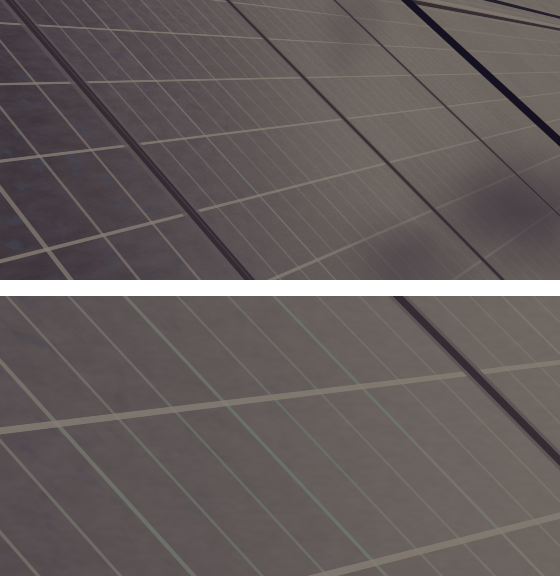
Top, the full canvas; bottom, a detail of the centre.
A Shadertoy shader for this pattern:

```glsl
// Rows of weathered solar panels in steep perspective, with soft shadows and haze.

const vec2 ROW_VANISH = vec2(2.721, 0.758);    // where the cell rows converge
const vec2 SEAM_VANISH = vec2(-5.339, 7.25);   // where the panel seams converge
const float CELLS = 4.0;                       // cells across one panel
const float NEAR_STRETCH = 0.66;               // widens the nearest panel
const float BUS_OFFSET = 0.17;                 // busbar distance from cell centre
const float BUS_HALF = 0.009;
const float GAP_HALF = 0.013;
const float ROW_HALF = 0.018;
const float SEAM_HALF = 0.011;
const float FRAME_EDGE = 0.021;
const float RAIL_POS = 3.17;
const float RAIL_HALF = 0.11;
const vec3 CELL_DARK = vec3(0.255, 0.222, 0.250);
const vec3 CELL_MID = vec3(0.350, 0.319, 0.326);
const vec3 CELL_HAZE = vec3(0.437, 0.405, 0.382);
const vec3 SHADOW = vec3(0.245, 0.210, 0.250);
const vec3 FLECK = vec3(0.265, 0.275, 0.340);
const vec3 METAL = vec3(0.525, 0.495, 0.455);
const vec3 METAL_GREEN = vec3(0.420, 0.475, 0.435);
const vec3 SEAM = vec3(0.185, 0.150, 0.185);
const vec3 RAIL = vec3(0.085, 0.065, 0.130);

float hash(vec2 p) {
    vec3 q = fract(p.xyx * vec3(0.1031, 0.1030, 0.0973));
    q += dot(q, q.yzx + 33.33);
    return fract((q.x + q.y) * q.z);
}

vec2 gradient(vec2 cell) {
    float angle = 6.2832 * hash(cell);
    return vec2(cos(angle), sin(angle));
}

float noise(vec2 p) {
    vec2 i = floor(p), f = fract(p);
    vec2 w = f * f * f * (f * (f * 6.0 - 15.0) + 10.0);
    vec2 e = vec2(1.0, 0.0);
    float low = mix(dot(gradient(i), f), dot(gradient(i + e), f - e), w.x);
    float high = mix(dot(gradient(i + e.yx), f - e.yx), dot(gradient(i + 1.0), f - 1.0), w.x);
    return mix(low, high, w.y);
}

float fbm(vec2 p) {
    float sum = 0.0, amp = 0.6;
    for (int i = 0; i < 4; i++) {
        sum += amp * noise(p);
        p = mat2(1.6, 1.2, -1.2, 1.6) * p + 7.3;
        amp *= 0.55;
    }
    return sum;
}

// Antialiased line; lines thinner than a pixel fade instead of breaking up
float stripe(float dist, float halfWidth, float px) {
    float h = max(halfWidth, 0.5 * px);
    return (1.0 - smoothstep(h - 0.5 * px, h + 0.5 * px, abs(dist))) * halfWidth / h;
}

float gridDist(float x) { return abs(fract(x + 0.5) - 0.5); }

float softSpot(vec2 p, vec2 centre, vec2 radius) {
    vec2 d = (p - centre) / radius;
    return exp(-dot(d, d));
}

// x counts panels, y counts rows of cells
vec2 panelCoord(vec2 p) {
    float across = (p.x - SEAM_VANISH.x) / (SEAM_VANISH.y - p.y);
    float slope = (p.y - ROW_VANISH.y) / (ROW_VANISH.x - p.x);
    float u = (across - 0.860) / (0.632 - 0.516 * across);
    float v = (0.0586 - slope) / (0.0779 - 0.1037 * slope);
    return vec2(u < 0.0 ? u * NEAR_STRETCH : u, v);
}

void mainImage(out vec4 fragColor, in vec2 fragCoord) {
    vec2 p = fragCoord / iResolution.y;
    vec2 uv = panelCoord(p);
    vec2 px = fwidth(uv);
    vec2 cell = vec2(uv.x * CELLS, uv.y);
    float cellPx = px.x * CELLS;

    // Cell surface: haze, tone per cell, crystalline flecks and fine grain
    float haze = p.x + 0.25 * (p.y - 0.5);
    vec3 col = mix(CELL_DARK, CELL_MID, smoothstep(-0.1, 0.85, haze));
    col = mix(col, CELL_HAZE, smoothstep(0.6, 1.45, haze));
    float nearness = 1.0 - smoothstep(0.2, 1.2, p.x);
    float mottle = fbm(cell * vec2(5.0, 7.0));
    col += 0.014 * (hash(floor(cell) + 40.0) - 0.5) + 0.035 * mottle * (0.4 + nearness);
    col = mix(col, FLECK, 0.55 * nearness * smoothstep(0.12, 0.38, fbm(cell * vec2(9.0, 5.0) + 19.0)));
    col += 0.012 * noise(p * vec2(70.0, 150.0));

    // Busbars, cell gaps and row gaps
    float bus = stripe(abs(fract(cell.x) - 0.5) - BUS_OFFSET, BUS_HALF, cellPx);
    float gap = stripe(gridDist(cell.x), GAP_HALF, cellPx);
    float row = stripe(gridDist(cell.y), ROW_HALF, px.y);
    float green = softSpot(p, vec2(1.0, 0.5), vec2(0.3, 0.35));
    col = mix(col, mix(METAL, METAL_GREEN, green), max(0.62 * bus, 0.72 * gap));
    col = mix(col, METAL, 0.8 * row);

    // Soft shadows drifting over the far panels
    vec2 q = p + 0.12 * vec2(fbm(p * 3.0), fbm(p * 3.0 + 11.0));
    float shade = softSpot(q, vec2(1.86, 0.23), vec2(0.28, 0.22));
    shade = max(shade, 0.75 * softSpot(q, vec2(1.48, 0.04), vec2(0.24, 0.16)));
    shade = max(shade, 0.35 * softSpot(q, vec2(1.27, 0.92), vec2(0.10, 0.13)));
    col = mix(col, SHADOW, 0.75 * shade);

    // Panel seams between pale frame edges
    float seamDist = gridDist(uv.x);
    float beforeRail = 1.0 - smoothstep(2.5, 2.6, uv.x);
    col = mix(col, CELL_MID, 0.8 * beforeRail * stripe(seamDist, FRAME_EDGE, px.x));
    col = mix(col, SEAM, 0.9 * beforeRail * stripe(seamDist, SEAM_HALF, px.x));
    float lip = stripe(uv.x - 0.001, 0.0015, px.x);
    col = mix(col, CELL_MID, 0.55 * lip);

    // Dark mounting rail and the far panel edges behind it
    float beyond = smoothstep(RAIL_POS - px.x, RAIL_POS + px.x, uv.x);
    col = mix(col, METAL, 0.65 * beyond * stripe(uv.y + 2.55, 0.12, px.y));
    col = mix(col, SEAM, 0.9 * beyond * stripe(uv.y + 2.24, 0.12, px.y));
    col = mix(col, RAIL, 0.85 * beyond * stripe(uv.y + 3.65, 0.16, px.y));
    col = mix(col, RAIL, stripe(uv.x - RAIL_POS, RAIL_HALF, px.x));

    fragColor = vec4(col, 1.0);
}
```
